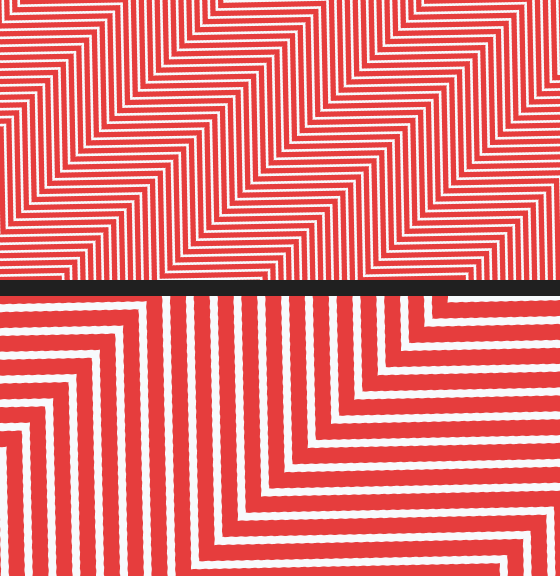
Top, the full canvas; bottom, a detail of the centre.
A Shadertoy shader for this pattern:

```glsl
// Nested white staircase lines descend to the right over a red ground.
// A triangle wave along the descent bends evenly spaced diagonal bands
// into right-angled steps; the whole field is tilted by about one degree.

const vec3 RED = vec3(0.90, 0.24, 0.24);
const vec3 WHITE = vec3(0.97, 0.98, 0.99);

// All lengths are fractions of the canvas height.
const float TILT = 0.0195;
const float PITCH = 0.02833;
const float LINE_WIDTH = 0.0094;
const float STEP_LENGTH = 0.3672;
const float CORNER_OFFSET = 0.4557;
const float LINE_OFFSET = 0.0077;
const float STITCHES = 85.0;
const float STITCH_DEPTH = 0.0003;

vec2 rotate(vec2 p, float angle) {
    float c = cos(angle), s = sin(angle);
    return vec2(c * p.x - s * p.y, s * p.x + c * p.y);
}

// Distance from x to the nearest multiple of period.
float triangleWave(float x, float period) {
    return abs(mod(x + 0.5 * period, period) - 0.5 * period);
}

// Signed offset across the stairs, with unit slope on treads and risers.
float stairField(vec2 p, float stepLength, float cornerOffset) {
    float along = p.x + p.y - cornerOffset;
    return 0.5 * (p.x - p.y + triangleWave(along, 2.0 * stepLength));
}

// Coverage of a line by a pixel-wide smoothing window.
float lineCoverage(float dist, float halfWidth, float pixel) {
    return clamp(0.5 + (halfWidth - dist) / pixel, 0.0, 1.0);
}

void mainImage(out vec4 fragColor, in vec2 fragCoord) {
    float pixel = 1.0 / iResolution.y;

    // Measure downward from the top edge, then tilt.
    vec2 p = vec2(fragCoord.x, iResolution.y - fragCoord.y) * pixel;
    p = rotate(p, TILT);

    // Evenly spaced stairs.
    float field = stairField(p, STEP_LENGTH, CORNER_OFFSET);
    float dist = triangleWave(field - LINE_OFFSET, PITCH);

    // Faint ripple along the line edges.
    float ripple = STITCH_DEPTH * sin(6.28319 * STITCHES * (p.x + p.y));
    float line = lineCoverage(dist, 0.5 * LINE_WIDTH + ripple, pixel);

    fragColor = vec4(mix(RED, WHITE, line), 1.0);
}
```
